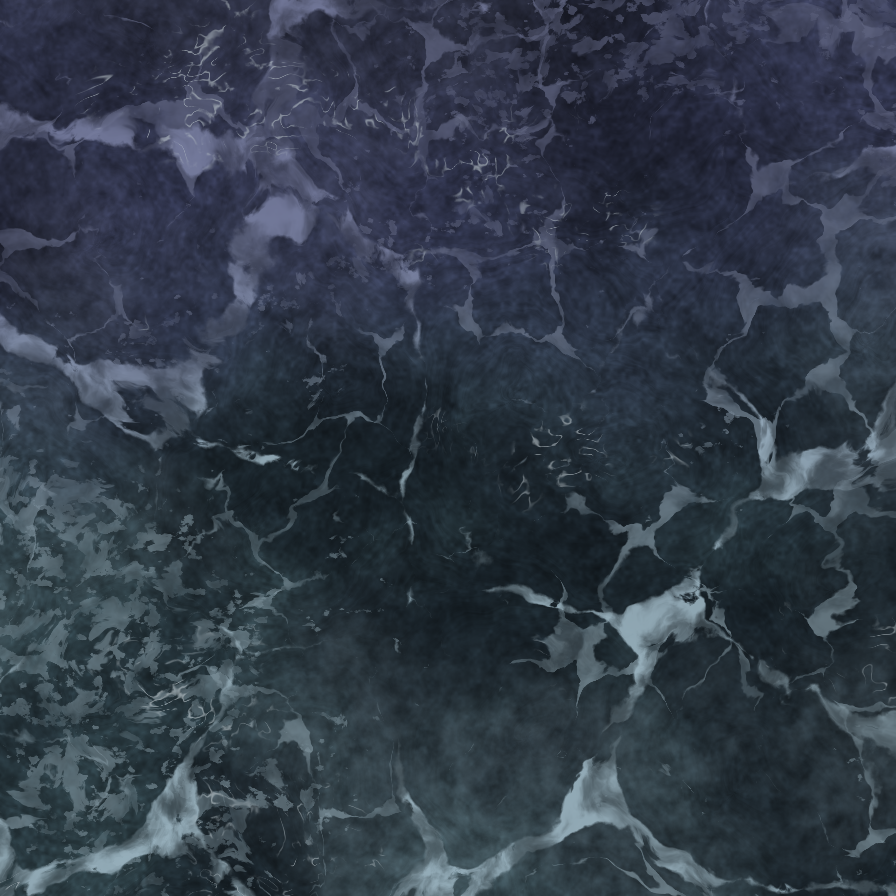
A three.js fragment shader for this texture:

```glsl
// Dark sea from above: indigo water fading down to teal, laced with pale foam.
// Warped cellular noise gives the ragged foam veins and the ripples in each cell;
// thresholded layered noise gives flecks, haze, grit and small glints.
varying vec2 vUv;

const vec3 TEAL = vec3(0.175, 0.245, 0.270);
const vec3 TEAL_DEEP = vec3(0.085, 0.120, 0.145);
const vec3 INDIGO = vec3(0.165, 0.180, 0.270);
const vec3 INDIGO_DEEP = vec3(0.095, 0.105, 0.155);
const vec3 FOAM_COOL = vec3(0.50, 0.58, 0.62);
const vec3 FOAM_VIOLET = vec3(0.38, 0.40, 0.51);
const vec3 GLINT = vec3(0.72, 0.76, 0.78);

struct Cell {
  float edge;      // gap between the two nearest seeds
  float junction;  // gap between the nearest and third seeds
  vec2 offset;     // vector to the nearest seed
};

vec2 hash2(vec2 p) {
  vec3 q = fract(vec3(p.xyx) * vec3(0.1031, 0.1030, 0.0973));
  q += dot(q, q.yzx + 33.33);
  return fract((q.xx + q.yz) * q.zy);
}

float noise(vec2 p) {
  vec2 i = floor(p);
  vec2 f = fract(p);
  f = f * f * (3.0 - 2.0 * f);
  float low = mix(hash2(i).x, hash2(i + vec2(1.0, 0.0)).x, f.x);
  float high = mix(hash2(i + vec2(0.0, 1.0)).x, hash2(i + 1.0).x, f.x);
  return mix(low, high, f.y);
}

float layered(vec2 p) {
  float sum = 0.0;
  float gain = 0.516;
  for (int i = 0; i < 5; i++) {
    sum += gain * noise(p);
    p = mat2(1.6, 1.2, -1.2, 1.6) * p + 17.3;
    gain *= 0.5;
  }
  return sum;
}

vec2 warp(vec2 p, float scale, float amount) {
  vec2 bend = vec2(layered(p * scale + 31.0), layered(p * scale + 74.0));
  return p + amount * (bend - 0.5);
}

Cell cellular(vec2 p) {
  vec2 base = floor(p);
  vec3 nearest = vec3(8.0);
  vec2 offset = vec2(0.0);
  for (int y = -1; y <= 1; y++) {
    for (int x = -1; x <= 1; x++) {
      vec2 g = base + vec2(float(x), float(y));
      vec2 d = g + 0.1 + 0.8 * hash2(g + 40.0) - p;
      float r = length(d);
      if (r < nearest.x) {
        nearest = vec3(r, nearest.xy);
        offset = d;
      } else if (r < nearest.y) {
        nearest = vec3(nearest.x, r, nearest.y);
      } else {
        nearest.z = min(nearest.z, r);
      }
    }
  }
  return Cell(nearest.y - nearest.x, nearest.z - nearest.x, offset);
}

// Soft-edged mask where a patch of low-frequency noise rises above a level.
float patchMask(vec2 p, float scale, float level, float softness) {
  return smoothstep(level - softness, level + softness, layered(p * scale));
}

// Foam along cell borders, swelling at the junctions where it is abundant.
float veins(Cell c, float abundance, float rough, float width, float soft) {
  float corner = 1.0 - smoothstep(0.0, 0.40, c.junction);
  float w = width * abundance * (0.35 + 0.3 * abundance + 1.5 * corner * abundance) - soft;
  return 1.0 - smoothstep(w - soft, w + soft, c.edge + rough);
}

// Fine rings around a cell seed, broken up by the direction from the seed.
float ripples(vec2 offset, float frequency) {
  float r = length(offset);
  return layered(offset / max(r, 0.01) * 5.0 + r * frequency + 50.0);
}

float flecks(vec2 p, float scale, float abundance) {
  float level = mix(0.90, 0.55, abundance);
  return smoothstep(level, level + 0.07, layered(p * vec2(0.85, 1.1) * scale));
}

void main() {
  vec2 p = vUv;
  float grain = layered(p * 60.0);
  float grit = noise(p * 230.0) * noise(p * 150.0 + 7.0);
  vec2 bent = warp(warp(p, 3.5, 0.16), 17.0, 0.045);
  Cell large = cellular(bent * 3.9 + 5.0);
  Cell small = cellular(warp(bent, 24.0, 0.045) * 9.5 + 20.0);

  // Water: indigo above, teal below, shaded by swell, haze, ripples and grit
  float violet = smoothstep(0.42, 0.82, p.y + 0.35 * (layered(p * 2.6 + 9.0) - 0.5));
  float swell = smoothstep(0.30, 0.70, layered(bent * 4.2 + 61.0));
  vec3 water = mix(mix(TEAL_DEEP, TEAL, swell), mix(INDIGO_DEEP, INDIGO, swell), violet);
  water *= 0.72 + 0.36 * ripples(large.offset, 34.0) + 0.5 * (grain - 0.45) + 0.4 * grit;
  vec3 foam = mix(FOAM_COOL, FOAM_VIOLET, violet);
  float haze = patchMask(bent + 3.0, 3.2, 0.60, 0.16);
  water = mix(water, foam, haze * (0.06 + 0.30 * grain));

  // Foam: broad veins, thin broken threads and scattered flecks
  float rough = 0.13 * (layered(p * 48.0 + 3.0) - 0.45);
  float abundance = patchMask(p + 12.0, 3.0, 0.54, 0.20);
  float broad = veins(large, abundance, rough, 0.20, 0.022);
  float threads = veins(small, patchMask(p + 25.0, 7.0, 0.52, 0.18), rough, 0.14, 0.025);
  float coverage = patchMask(p + 47.0, 4.5, 0.54, 0.20);
  float scatter = max(flecks(bent, 58.0, coverage), flecks(p + 9.0, 88.0, 0.88 * coverage));
  float body = smoothstep(0.25, 0.75, layered(bent * 34.0 + 8.0));
  float holes = smoothstep(0.30, 0.42, layered(bent * 40.0 + 90.0));
  vec3 color = mix(water, foam, scatter * (0.24 + 0.34 * body));
  color = mix(color, foam, threads * (0.30 + 0.40 * body));
  color = mix(color, foam * (0.80 + 0.42 * body), broad * holes * (0.45 + 0.45 * body));

  // Glints: short bright crests in a few small clusters
  float crest = 1.0 - abs(2.0 * noise(bent * vec2(85.0, 115.0)) - 1.0);
  float sparkle = smoothstep(0.80, 1.0, crest) * patchMask(p + 83.0, 8.0, 0.72, 0.07);
  color = mix(color, GLINT, 0.6 * sparkle * smoothstep(0.45, 0.62, grain));

  gl_FragColor = vec4(color, 1.0);
}
```
